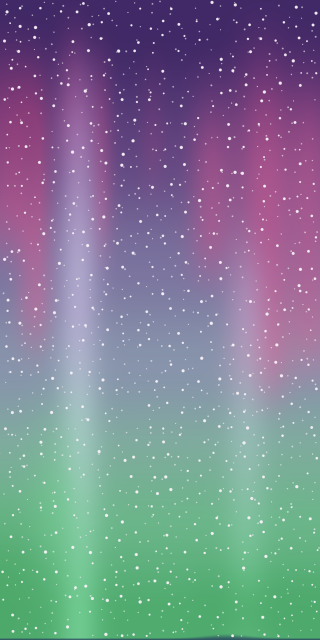
Write a WebGL 2 fragment shader that draws this background.

```glsl
#version 300 es
precision highp float;
// Tall aurora: violet sky, pink curtains, pale beams, green glow and scattered stars.
uniform vec2 u_resolution;
out vec4 fragColor;

vec3 hash3(vec2 cell) {
  vec3 p = fract(cell.xyx * vec3(0.1031, 0.1030, 0.0973));
  p += dot(p, p.yxz + 33.33);
  return fract((p.xxy + p.yzz) * p.zyx);
}

float noise(vec2 p) {
  vec2 i = floor(p), f = fract(p);
  f = f * f * (3.0 - 2.0 * f);
  return mix(mix(hash3(i).x, hash3(i + vec2(1, 0)).x, f.x),
             mix(hash3(i + vec2(0, 1)).x, hash3(i + vec2(1, 1)).x, f.x), f.y);
}

float bell(float x, float centre, float width) {
  float d = (x - centre) / width;
  return exp(-d * d);
}

// Soft vertical band that fades in above foot and out below head
float curtain(vec2 uv, float centre, float width, float foot, float head) {
  return bell(uv.x, centre, width)
       * smoothstep(foot - 0.05, foot + 0.09, uv.y)
       * (1.0 - smoothstep(head - 0.13, head + 0.08, uv.y));
}

// Sky gradient from green at the foot to deep violet at the head
vec3 sky(float y) {
  vec3 c = mix(vec3(0.31, 0.67, 0.43), vec3(0.42, 0.71, 0.54), smoothstep(0.03, 0.20, y));
  c = mix(c, vec3(0.50, 0.67, 0.62), smoothstep(0.17, 0.33, y));
  c = mix(c, vec3(0.53, 0.58, 0.67), smoothstep(0.29, 0.43, y));
  c = mix(c, vec3(0.48, 0.45, 0.62), smoothstep(0.42, 0.60, y));
  c = mix(c, vec3(0.38, 0.27, 0.50), smoothstep(0.57, 0.78, y));
  return mix(c, vec3(0.25, 0.16, 0.40), smoothstep(0.74, 0.95, y));
}

// One star at a random place in each filled cell
float stars(vec2 p, float cells, float fill, float radius) {
  vec2 cell = floor(p * cells);
  vec3 h = hash3(cell + cells);
  vec2 d = (fract(p * cells) - mix(vec2(0.15), vec2(0.85), h.xy)) / cells;
  float size = radius * mix(0.55, 1.2, fract(h.z * 17.0));
  float pixel = 0.7 / u_resolution.x;
  float disc = 1.0 - smoothstep(max(size - pixel, 0.0), size + pixel, length(d));
  return disc * step(h.z, fill);
}

void main() {
  vec2 uv = gl_FragCoord.xy / u_resolution;
  vec2 p = gl_FragCoord.xy / u_resolution.x;
  vec3 color = sky(uv.y);
  float ripple = noise(vec2(uv.x * 22.0, uv.y * 2.5));

  // Pink curtains, left and right
  vec3 rose = mix(vec3(0.76, 0.42, 0.61), vec3(0.56, 0.22, 0.46), smoothstep(0.50, 0.90, uv.y));
  float left = curtain(uv, 0.02, 0.09, 0.60, 0.92) * 0.75
             + curtain(uv, 0.11, 0.055, 0.45, 0.90) * 0.65
             + curtain(uv, 0.23, 0.05, 0.74, 0.95) * 0.55
             + curtain(uv, 0.315, 0.035, 0.60, 0.90) * 0.6
             + curtain(uv, 0.48, 0.04, 0.70, 0.89) * 0.25;
  color = mix(color, rose, min(left, 0.85) * (0.9 + 0.15 * ripple));
  vec3 magenta = mix(vec3(0.76, 0.45, 0.62), vec3(0.73, 0.34, 0.56), smoothstep(0.40, 0.65, uv.y));
  magenta = mix(magenta, vec3(0.50, 0.22, 0.47), smoothstep(0.70, 0.93, uv.y));
  float right = curtain(uv, 0.66, 0.065, 0.56, 0.87) * 0.65
              + curtain(uv, 0.82, 0.085, 0.37, 0.94) * 0.85
              + curtain(uv, 0.98, 0.09, 0.41, 0.91) * 0.7;
  color = mix(color, magenta, min(right, 0.92) * (0.88 + 0.12 * ripple));

  // Pale beams shifting from lavender to mint
  vec3 beam = mix(vec3(0.46, 0.82, 0.59), vec3(0.67, 0.80, 0.79), smoothstep(0.03, 0.32, uv.y));
  beam = mix(beam, vec3(0.72, 0.69, 0.83), smoothstep(0.30, 0.52, uv.y));
  beam = mix(beam, vec3(0.62, 0.42, 0.66), smoothstep(0.55, 0.88, uv.y));
  color = mix(color, beam, 0.82 * curtain(uv, 0.245, 0.065, -0.15, 0.90));
  color = mix(color, beam, 0.45 * curtain(uv, 0.77, 0.065, -0.10, 0.62));

  // Green glow beside the left beam and deeper patches in the low corners
  color = mix(color, vec3(0.45, 0.80, 0.57), 0.5 * bell(uv.x, 0.18, 0.09) * bell(uv.y, 0.20, 0.13));
  color = mix(color, vec3(0.30, 0.66, 0.41), 0.85 * bell(uv.x, 0.0, 0.15) * bell(uv.y, 0.07, 0.11));
  color = mix(color, vec3(0.30, 0.66, 0.42), 0.65 * smoothstep(0.55, 0.70, uv.x) * bell(uv.y, 0.04, 0.06));

  // Dark horizon along the foot, thickest right of centre
  float horizon = 0.004 + 0.007 * bell(uv.x, 0.71, 0.09);
  color = mix(color, vec3(0.15, 0.25, 0.37), 0.8 * (1.0 - smoothstep(0.0, horizon, uv.y)));

  // Large and small stars
  float light = max(stars(p, 20.0, 0.75, 0.0042), 0.65 * stars(p + 3.7, 27.0, 0.65, 0.0024));
  color = mix(color, vec3(0.97, 0.95, 0.97), 0.95 * light);
  fragColor = vec4(color, 1.0);
}
```
